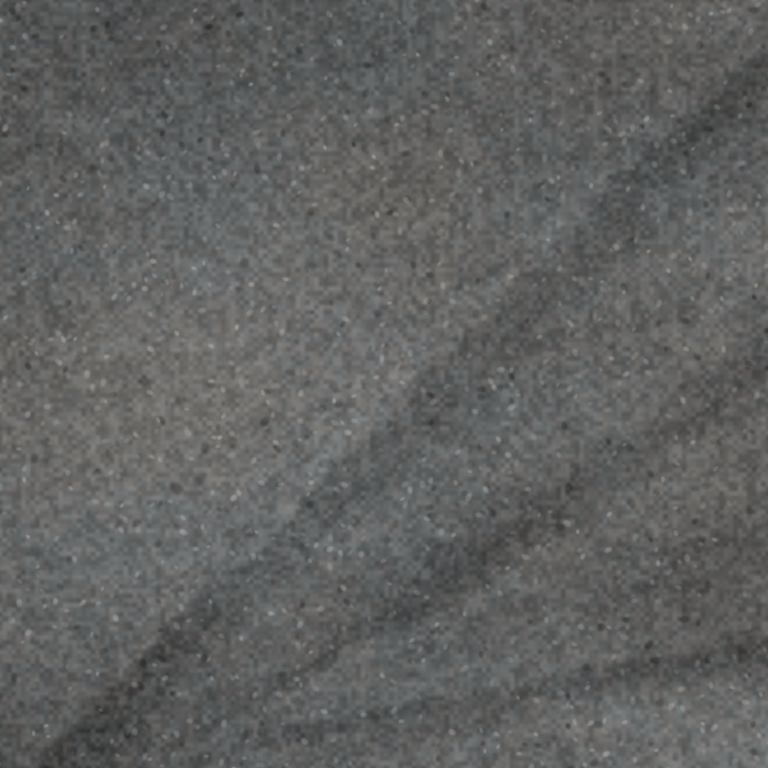
This texture is drawn by a WebGL 2 fragment shader. Its source:

```glsl
#version 300 es
precision highp float;
// Dark grey slate: a pale face crossed by dark veins that fan out from the
// lower left. Broad shading and stretched noise set the tone; fine value
// noise and scattered soft specks give the mineral grain.

uniform vec2 u_resolution;
out vec4 fragColor;

const vec3 WARM_GREY = vec3(1.018, 1.0, 0.972);
const vec3 COOL_GREY = vec3(0.972, 1.004, 1.012);
const float BASE_TONE = 0.378;
const float FINE_GRAIN = 0.115;      // contrast of the smallest grains
const float COARSE_GRAIN = 0.065;
const float CLOUD_CONTRAST = 0.05;
const float FAN_CONTRAST = 0.06;     // streaks beside the veins
const vec2 FAN_APEX = vec2(0.08, -0.06);
const float FINE_SCALE = 165.0;      // grains across the canvas
const float COARSE_SCALE = 82.0;

float hash(vec2 p) {
    return fract(sin(dot(p, vec2(127.1, 311.7))) * 43758.5453);
}

float noise(vec2 p) {
    vec2 cell = floor(p);
    vec2 f = fract(p);
    f = f * f * (3.0 - 2.0 * f);
    float low = mix(hash(cell), hash(cell + vec2(1.0, 0.0)), f.x);
    float high = mix(hash(cell + vec2(0.0, 1.0)), hash(cell + 1.0), f.x);
    return mix(low, high, f.y);
}

float fbm(vec2 p) {
    float sum = 0.0;
    float weight = 0.5;
    for (int i = 0; i < 4; i++) {
        sum += weight * noise(p);
        p = mat2(0.8, 0.6, -0.6, 0.8) * p * 2.03 + 17.3;
        weight *= 0.5;
    }
    return sum / 0.9375;
}

// Soft elongated dots, one per cell at most; density is the filled share.
float specks(vec2 p, float scale, float density, float radius, float seed) {
    vec2 q = p * scale;
    vec2 home = floor(q);
    float mask = 0.0;
    for (int y = -1; y <= 1; y++) {
        for (int x = -1; x <= 1; x++) {
            vec2 cell = home + vec2(x, y);
            vec2 key = cell + seed;
            vec2 d = q - cell - vec2(hash(key + 3.1), hash(key + 7.7));
            float turn = 3.14159 * hash(key + 23.9);
            d = mat2(cos(turn), -sin(turn), sin(turn), cos(turn)) * d;
            d.x *= 0.7;
            float size = radius * mix(0.55, 1.0, hash(key + 11.3));
            float dot_ = 1.0 - smoothstep(0.3 * size, size, length(d));
            float strength = mix(0.4, 1.0, hash(key + 19.7));
            mask = max(mask, dot_ * strength * step(hash(key), density));
        }
    }
    return mask;
}

// A vein through a point: crisp on the upper side, fading on the lower.
float vein(vec2 p, vec2 through, float slope, float crisp, float width) {
    float d = (p.y - through.y - slope * (p.x - through.x)) / sqrt(1.0 + slope * slope);
    float above = 1.0 - smoothstep(-crisp, crisp, d);
    float below = smoothstep(-1.5 * width, -0.5 * width, d);
    return above * below;
}

// Broad elliptical patch of light or shade.
float patchAt(vec2 p, vec2 centre, vec2 size) {
    vec2 d = (p - centre) / size;
    return exp(-dot(d, d));
}

void main() {
    vec2 p = gl_FragCoord.xy / u_resolution;

    // Ragged vein edges
    vec2 warp = vec2(noise(p * 9.0), noise(p * 9.0 + 41.0)) - 0.5;
    vec2 ragged = vec2(noise(p * 60.0), noise(p * 60.0 + 71.0)) - 0.5;
    vec2 w = p + 0.018 * warp + 0.012 * ragged;

    // Broad light and shade
    float tone = BASE_TONE;
    tone += 0.050 * patchAt(p, vec2(0.42, 0.52), vec2(0.42, 0.24));
    tone += 0.030 * patchAt(p, vec2(0.10, 0.32), vec2(0.25, 0.20));
    tone += 0.040 * patchAt(p, vec2(0.92, 0.70), vec2(0.18, 0.12));
    tone += 0.055 * patchAt(p, vec2(0.95, 0.03), vec2(0.24, 0.07));
    tone -= 0.045 * patchAt(p, vec2(0.08, 0.98), vec2(0.45, 0.22));
    tone -= 0.050 * patchAt(p, vec2(0.05, 0.00), vec2(0.26, 0.11));
    tone -= 0.040 * patchAt(p, vec2(0.88, 0.22), vec2(0.22, 0.10));
    tone += CLOUD_CONTRAST * (fbm(p * 5.0) - 0.5);

    // Streaks spreading from the apex, below the main vein only
    vec2 ray = w - FAN_APEX;
    float streaks = fbm(vec2(atan(ray.y, ray.x) * 13.0, length(ray) * 3.0)) - 0.5;
    float lowerSide = 1.0 - smoothstep(-0.10, 0.06, p.y - p.x);
    tone += FAN_CONTRAST * streaks * mix(0.3, 1.6, lowerSide);

    // Veins
    float patchy = mix(0.7, 1.15, noise(p * 11.0 + 5.0));
    float mainVein = vein(w, vec2(0.5, 0.455), 1.0, 0.009, 0.062);
    float sideVein = vein(w, vec2(0.73, 0.385), 0.68, 0.025, 0.035 + 0.03 * p.x);
    float lowVein = vein(w, vec2(0.52, 0.078), 0.19, 0.008, 0.012 + 0.03 * p.x * p.x);
    tone -= 0.075 * mainVein * patchy;
    tone -= 0.050 * sideVein * patchy * smoothstep(0.2, 0.5, p.x);
    tone -= 0.060 * lowVein * patchy * smoothstep(0.2, 0.4, p.x);

    // Grain and specks
    tone += FINE_GRAIN * (noise(p * FINE_SCALE) - 0.5);
    tone += COARSE_GRAIN * (noise(p * COARSE_SCALE + 13.0) - 0.5);
    tone += 0.13 * specks(p, 75.0, 0.16, 0.42, 5.0);
    tone -= 0.09 * specks(p, 65.0, 0.09, 0.45, 57.0);
    float pitted = patchAt(p, vec2(0.25, 0.45), vec2(0.25, 0.20));
    tone -= 0.14 * pitted * specks(p, 34.0, 0.11, 0.36, 91.0);

    // Slight warm and cool drift
    float drift = smoothstep(0.3, 0.7, 0.7 * fbm(p * 4.0 + 29.0) + 0.3 * noise(p * 70.0));
    fragColor = vec4(tone * mix(COOL_GREY, WARM_GREY, drift), 1.0);
}
```
